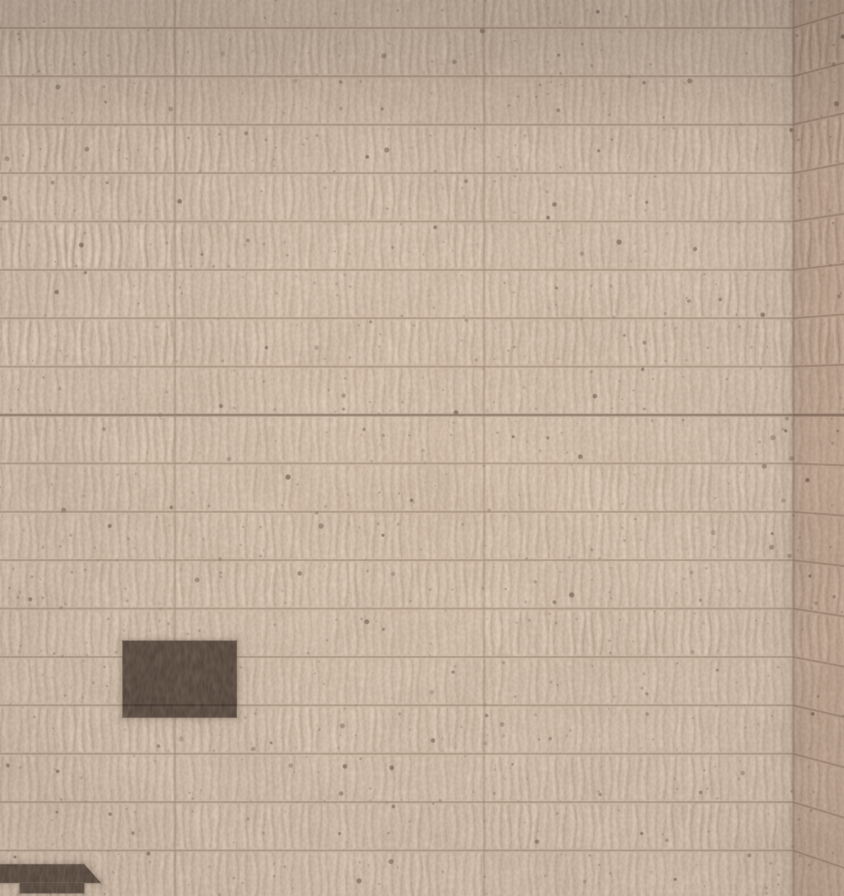
Give the GLSL for this texture, as a Shadertoy shader.

```glsl
// Fluted stone wall: ribbed courses, thin joints, pits, a turned corner, a dark plate and a bracket.

const float ROW = 0.0540;          // course height
const float FIRST_JOINT = 0.0312;  // first joint, measured from the top
const float PANEL = 0.345;         // panel width
const float FIRST_SEAM = 0.1953;
const float CORNER = 0.885;        // where the wall turns
const float HORIZON = 0.462;
const float FLUTES = 34.0;         // ribs per panel

const vec3 STONE = vec3(0.785, 0.708, 0.636);
const vec3 RIDGE = vec3(0.855, 0.785, 0.715);
const vec3 GROOVE = vec3(0.690, 0.608, 0.535);
const vec3 JOINT = vec3(0.600, 0.515, 0.445);
const vec3 PIT = vec3(0.470, 0.390, 0.330);
const vec3 METAL = vec3(0.375, 0.318, 0.278);

float hash(vec2 p) {
    vec3 q = fract(vec3(p.xyx) * 0.1031);
    q += dot(q, q.yzx + 33.33);
    return fract((q.x + q.y) * q.z);
}

// Distance to the nearest scattered point
float cellular(vec2 p) {
    vec2 cell = floor(p);
    float nearest = 2.0;
    for (int j = -1; j <= 1; j++)
    for (int i = -1; i <= 1; i++) {
        vec2 c = cell + vec2(i, j);
        vec2 point = c + vec2(hash(c), hash(c + 71.7));
        nearest = min(nearest, length(p - point));
    }
    return nearest;
}

// Soft mottling from layered sines, about -1 to 1
float mottle(vec2 p) {
    float sum = 0.0, amp = 0.5;
    for (int i = 0; i < 4; i++) {
        sum += amp * sin(p.x + 1.7 * sin(p.y)) * sin(p.y * 1.1 + 1.3 * sin(p.x * 0.8));
        p = mat2(1.5, 1.1, -1.1, 1.5) * p + 2.3;
        amp *= 0.6;
    }
    return sum;
}

// Sparse round holes; share is the fraction of cells that hold one
float pits(vec2 p, float scale, float share, float radius, float px) {
    vec2 cell = floor(p * scale);
    vec2 centre = (cell + 0.2 + 0.6 * vec2(hash(cell + 5.3), hash(cell + 19.1))) / scale;
    float size = radius * mix(0.5, 1.0, hash(cell + 43.0));
    float hole = 1.0 - smoothstep(size - px, size + px, length(p - centre));
    return hole * step(hash(cell + 87.0), share) * mix(0.4, 1.0, hash(cell + 11.0));
}

float line(float d, float halfWidth, float px) {
    return 1.0 - smoothstep(halfWidth - px * 0.6, halfWidth + px * 0.9, abs(d));
}

float box(vec2 p, vec2 centre, vec2 halfSize) {
    vec2 d = abs(p - centre) - halfSize;
    return max(d.x, d.y);
}

// Rib relief: x is the lit ridge, y the shaded groove
vec2 flutes(float u, float t, float row) {
    vec2 relief = vec2(0.0);
    float id = floor(u);
    for (int i = -1; i <= 1; i++) {
        vec2 key = vec2(id + float(i), row);
        float phase = 6.283 * hash(key);
        float bend = 0.13 * sin(t * 5.0 + phase);
        float d = u - key.x - 0.5 - bend - 0.25 * (hash(key + 31.0) - 0.5);
        float width = 0.21 + 0.08 * sin(t * 6.283 + phase * 2.0);
        float gain = mix(0.45, 1.0, hash(key + 57.0));
        relief.x = max(relief.x, gain * exp(-d * d / (width * width)));
        float g = d - 0.42;
        relief.y = max(relief.y, gain * exp(-g * g / 0.025));
    }
    return relief * smoothstep(0.0, 0.10, t) * smoothstep(1.0, 0.92, t);
}

vec3 wall(vec2 p, float px) {
    // Courses fan out past the corner
    float turned = smoothstep(CORNER - px, CORNER + px, p.x);
    float y = HORIZON + (p.y - HORIZON) / (1.0 + 0.7 * max(p.x - CORNER, 0.0));
    float course = (y - FIRST_JOINT) / ROW;
    float row = floor(course);
    float panel = (p.x - FIRST_SEAM) / PANEL;

    // Relief is deepest in alternate upper courses, at the left and past the corner
    float upper = 1.0 - smoothstep(0.40, 0.50, y);
    float odd = mod(row, 2.0) < 0.5 ? 1.0 : 0.0;
    float side = max(1.0 - smoothstep(0.05, 0.40, p.x), turned);
    float depth = mix(0.50, 0.78, hash(vec2(row, floor(panel) + 9.0))) + 0.35 * odd * upper * side;
    vec2 relief = flutes(panel * FLUTES, fract(course), row) * depth;
    vec3 col = mix(STONE, GROOVE, 0.75 * relief.y);
    col = mix(col, RIDGE, 0.85 * relief.x);

    // Grain, stains and holes
    col += 0.050 * (cellular(p * vec2(260.0, 190.0)) - 0.48);
    col += 0.016 * mottle(p * 17.0) + 0.010 * mottle(p * 90.0);
    col = mix(col, PIT, 0.75 * pits(p, 38.0, 0.11, 0.0029, px));
    col = mix(col, PIT, 0.40 * pits(p + 3.7, 85.0, 0.12, 0.0017, px));

    // Joints between courses, one deeper, and seams between panels
    float jointY = (course - floor(course + 0.5)) * ROW;
    float seamX = (panel - floor(panel + 0.5)) * PANEL;
    col = mix(col, JOINT, 0.55 * line(jointY, 0.0009, px));
    col = mix(col, JOINT * 0.9, 0.65 * line(y - FIRST_JOINT - 8.0 * ROW, 0.0014, px));
    col = mix(col, JOINT, 0.32 * line(seamX, 0.0012, px));

    // Broad light and the rosier turned face
    col *= 1.0 - 0.11 * (1.0 - smoothstep(0.0, 0.22, p.y));
    col *= 1.025 - 0.12 * dot(p - vec2(0.48, 0.52), p - vec2(0.48, 0.52));
    col *= mix(vec3(1.0), vec3(0.925, 0.890, 0.875), turned);
    return col * (1.0 - 0.07 * exp(-abs(p.x - CORNER) * 110.0));
}

void mainImage(out vec4 fragColor, in vec2 fragCoord) {
    float px = 1.0 / iResolution.y;
    vec2 p = vec2(fragCoord.x, iResolution.y - fragCoord.y) * px;
    vec3 col = wall(p, px);

    // Dark plate, and a bracket with a slanted end and a lower lip
    float plate = box(p, vec2(0.2005, 0.758), vec2(0.0638, 0.043));
    float arm = max(box(p, vec2(0.0, 0.975), vec2(0.112, 0.0105)), (p.x - 0.094 - (p.y - 0.9645) * 0.9) * 0.74);
    float lip = box(p, vec2(0.058, 0.991), vec2(0.036, 0.006));
    float fixture = min(plate, min(arm, lip));
    col *= 1.0 - 0.16 * exp(-max(fixture, 0.0) * 300.0);
    float brushed = mottle(p * vec2(330.0, 110.0));
    vec3 metal = METAL * (1.0 + 0.10 * brushed) + 0.05 * (cellular(p * vec2(240.0, 90.0)) - 0.5);
    metal *= 1.0 - 0.18 * line(p.y - 0.787, 0.0012, px);
    col = mix(col, metal, 1.0 - smoothstep(-px, px, fixture));
    fragColor = vec4(clamp(col, 0.0, 1.0), 1.0);
}
```
